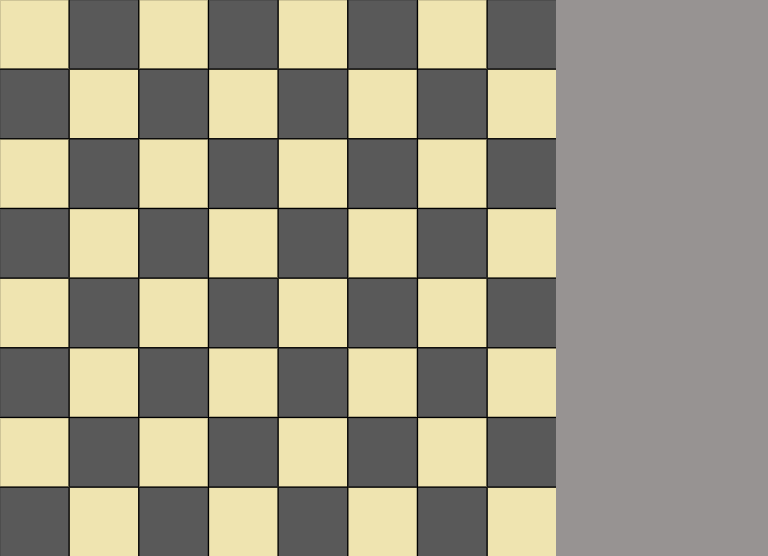
Give the GLSL for this pattern, as a Shadertoy shader.

```glsl
// An eight by eight checkerboard fills the left of the canvas beside a grey panel.
// Signed distances to a repeated grid give the smooth cell colours and thin lines.
// All lengths are fractions of the canvas height.

const vec3 CREAM = vec3(0.937, 0.894, 0.690);
const vec3 CHARCOAL = vec3(0.349);
const vec3 PANEL_GREY = vec3(0.594, 0.577, 0.571);
const vec3 LINE_BLACK = vec3(0.0);

const float CELL = 0.1253;
const float GRID_SHIFT = -0.001;
const float LINE_WIDTH = 0.0025;
const float BOARD_WIDTH = 1.0;

// Distance to the nearest grid line on each axis
vec2 gridDistance(vec2 p, float cell) {
    vec2 f = fract(p / cell);
    return min(f, 1.0 - f) * cell;
}

// Smooth checker mask: 1 on even cells, 0 on odd cells
float checker(vec2 p, float cell, float pixel) {
    vec2 parity = 1.0 - 2.0 * mod(floor(p / cell), 2.0);
    vec2 side = parity * clamp(2.0 * gridDistance(p, cell) / pixel, 0.0, 1.0);
    return 0.5 + 0.5 * side.x * side.y;
}

// Share of a pixel covered by a line at distance d
float lineCoverage(float d, float width, float pixel) {
    float near = max(d - 0.5 * pixel, -0.5 * width);
    float far = min(d + 0.5 * pixel, 0.5 * width);
    return clamp((far - near) / pixel, 0.0, 1.0);
}

// Checkered cells with dark lines between them
vec3 boardColor(vec2 p, float pixel) {
    vec2 d = gridDistance(p, CELL);
    vec3 color = mix(CHARCOAL, CREAM, checker(p, CELL, pixel));
    float ink = max(lineCoverage(d.x, LINE_WIDTH, pixel),
                    lineCoverage(d.y, LINE_WIDTH, pixel));
    return mix(color, LINE_BLACK, ink);
}

void mainImage(out vec4 fragColor, in vec2 fragCoord) {
    float pixel = 1.0 / iResolution.y;
    vec2 uv = fragCoord * pixel;

    // Count the cells from the upper left corner
    vec2 p = vec2(uv.x, 1.0 - uv.y) - GRID_SHIFT;
    vec3 board = boardColor(p, pixel);

    // Side panel
    float panel = clamp((uv.x - BOARD_WIDTH) / pixel + 0.5, 0.0, 1.0);
    fragColor = vec4(mix(board, PANEL_GREY, panel), 1.0);
}
```
